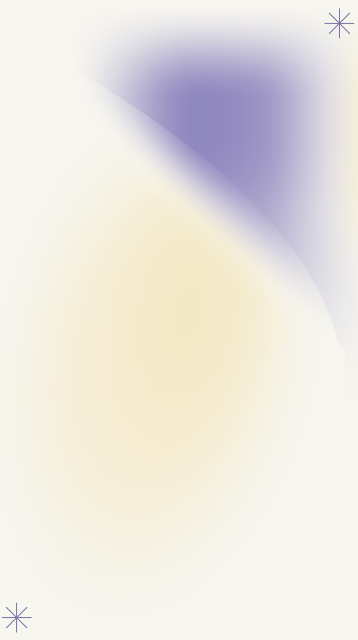
A Shadertoy shader for this background:

```glsl
#define PAPER vec3(0.968, 0.964, 0.938)
#define CREAM vec3(0.962, 0.928, 0.835)
#define HONEY vec3(0.955, 0.915, 0.775)
#define VIOLET vec3(0.560, 0.530, 0.750)
#define INK vec3(0.400, 0.370, 0.620)
#define STAR_RADIUS 0.0225
#define STAR_STROKE 0.0008

// Soft tilted ellipse: 1 inside the core radius, 0 outside the rim
float softEllipse(vec2 p, vec2 center, vec2 radii, float core) {
    const vec2 axis = vec2(0.22, 0.975);
    vec2 q = p - center;
    vec2 local = vec2(q.x * axis.y - q.y * axis.x, dot(q, axis));
    return 1.0 - smoothstep(core, 1.05, length(local / radii));
}

// Distance to an eight-rayed star, folded into one octant
float starDistance(vec2 p) {
    vec2 q = abs(p);
    if (q.y > q.x) q = q.yx;
    const vec2 diagonal = vec2(0.70711);
    float straight = length(q - vec2(min(q.x, STAR_RADIUS), 0.0));
    float slanted = length(q - diagonal * min(dot(q, diagonal), STAR_RADIUS));
    return min(straight, slanted);
}

// Horizontal position of the crisp veil edge at height y
float veilEdge(float y) {
    float s = (y - 0.469) / 0.232;
    float rise = max(s, 0.0);
    return 0.527 - 0.057 * rise - 0.0925 * rise * rise
         + 0.012 * smoothstep(0.0, 0.08, -s);
}

// Body of the violet cloud, fading toward all four sides
float cloud(vec2 p) {
    float left = smoothstep(0.10, 0.31, p.x);
    float top = 1.0 - smoothstep(0.84, 1.0, p.y);
    float bottom = smoothstep(0.35, 0.80, p.y);
    float x = p.x - 0.05 * (1.0 - smoothstep(0.45, 0.70, p.y));
    float right = 1.0 - smoothstep(0.40, 0.575, x);
    right *= 1.0 - 0.2 * smoothstep(0.32, 0.48, x);
    return left * top * bottom * right;
}

void mainImage(out vec4 fragColor, in vec2 fragCoord) {
    vec2 p = fragCoord / iResolution.y;
    float aspect = iResolution.x / iResolution.y;
    float pixel = 1.0 / iResolution.y;
    vec3 color = PAPER;

    // Signed distance to the diagonal, positive toward the upper right
    float diagonal = dot(p - vec2(0.234, 0.733), vec2(0.682, 0.731));

    // Warm glow below the diagonal
    float below = 1.0 - smoothstep(-0.05, 0.06, diagonal);
    float halo = softEllipse(p, vec2(0.247, 0.447), vec2(0.26, 0.43), 0.35);
    float heart = softEllipse(p, vec2(0.295, 0.515), vec2(0.17, 0.31), 0.0);
    color = mix(color, CREAM, halo * below);
    color = mix(color, HONEY, heart * below);

    // Faint warm strip along the right side
    float strip = smoothstep(0.50, 0.56, p.x) * smoothstep(0.55, 0.72, p.y)
                * (1.0 - smoothstep(0.85, 0.99, p.y));
    color = mix(color, CREAM, 0.7 * strip);

    // Violet cloud: blurred along the diagonal, crisp at the veil edge
    float blurred = smoothstep(-0.012, 0.09, diagonal);
    float beyond = smoothstep(-pixel, pixel, p.x - veilEdge(p.y));
    float cover = mix(blurred, 1.0, beyond);
    color = mix(color, VIOLET, cloud(p) * cover);

    // Stars in two opposite corners
    for (int i = 0; i < 2; i++) {
        vec2 center = i == 0 ? vec2(aspect - 0.029, 0.9635) : vec2(0.026, 0.035);
        float d = starDistance(p - center) - STAR_STROKE;
        color = mix(color, INK, 0.85 * (1.0 - smoothstep(-0.5 * pixel, 0.5 * pixel, d)));
    }

    fragColor = vec4(color, 1.0);
}
```
